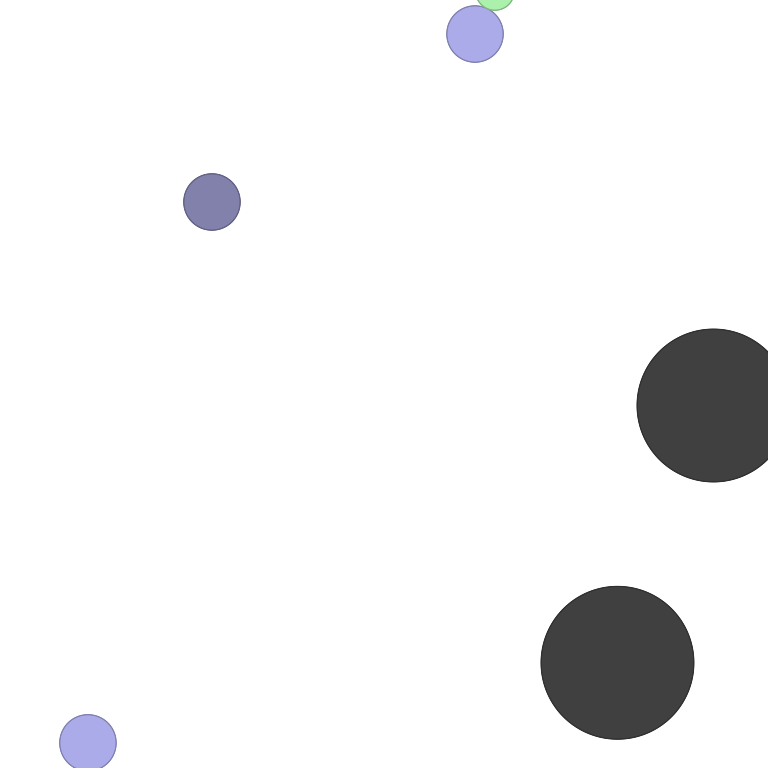
Reproduce this background procedurally as a WebGL 2 fragment shader.

```glsl
#version 300 es
precision highp float;
// Sparse flat discs on white: two large charcoal ones, a curved trail of
// small lilac and slate ones, and a green one cut by the top edge.
// Each disc is a distance function with a thin, darker rim.

uniform vec2 u_resolution;
out vec4 fragColor;

// Colours
const vec3 PAPER = vec3(1.0);
const vec3 CHARCOAL = vec3(0.25);
const vec3 LILAC = vec3(0.67, 0.67, 0.915);
const vec3 SLATE = vec3(0.505, 0.505, 0.675);
const vec3 GREEN = vec3(0.67, 0.94, 0.67);

// Sizes, as fractions of the canvas
const float LARGE_RADIUS = 0.1003;
const float SMALL_RADIUS = 0.0376;
const float GREEN_RADIUS = 0.0262;
const float RIM_WIDTH = 0.0018;
const float RIM_SHADE = 0.76;   // rim brightness relative to the fill

// Large discs lie on a straight line
const int LARGE_COUNT = 2;
const vec2 LARGE_START = vec2(0.929, 0.472);
const vec2 LARGE_STEP = vec2(-0.125, -0.335);

// Small discs lie on a parabola
const int SMALL_COUNT = 3;
const vec2 TRAIL_START = vec2(0.6185, 0.9557);
const vec2 TRAIL_STEP = vec2(-0.433, 0.0241);
const vec2 TRAIL_BEND = vec2(0.0905, -0.2428);

const vec2 GREEN_CENTER = vec2(0.6445, 1.0120);

// Lays a rimmed disc over the base colour
vec3 paintDisc(vec3 base, vec2 offset, float radius, vec3 fill, float pixel) {
    float dist = length(offset) - radius;
    float halfPixel = 0.5 * pixel;
    float cover = 1.0 - smoothstep(-halfPixel, halfPixel, dist);
    float rim = smoothstep(-halfPixel, halfPixel, dist + RIM_WIDTH);
    return mix(base, fill * mix(1.0, RIM_SHADE, rim), cover);
}

void main() {
    vec2 uv = gl_FragCoord.xy / u_resolution.y;
    float pixel = 1.0 / u_resolution.y;
    vec3 color = PAPER;

    // Large charcoal discs
    for (int i = 0; i < LARGE_COUNT; i++) {
        vec2 center = LARGE_START + float(i) * LARGE_STEP;
        color = paintDisc(color, uv - center, LARGE_RADIUS, CHARCOAL, pixel);
    }

    // Trail of small discs, every second one slate
    for (int i = 0; i < SMALL_COUNT; i++) {
        float t = float(i);
        vec2 center = TRAIL_START + t * (TRAIL_STEP + t * TRAIL_BEND);
        vec3 fill = i % 2 == 1 ? SLATE : LILAC;
        color = paintDisc(color, uv - center, SMALL_RADIUS, fill, pixel);
    }

    // Green disc at the top edge
    color = paintDisc(color, uv - GREEN_CENTER, GREEN_RADIUS, GREEN, pixel);

    fragColor = vec4(color, 1.0);
}
```
